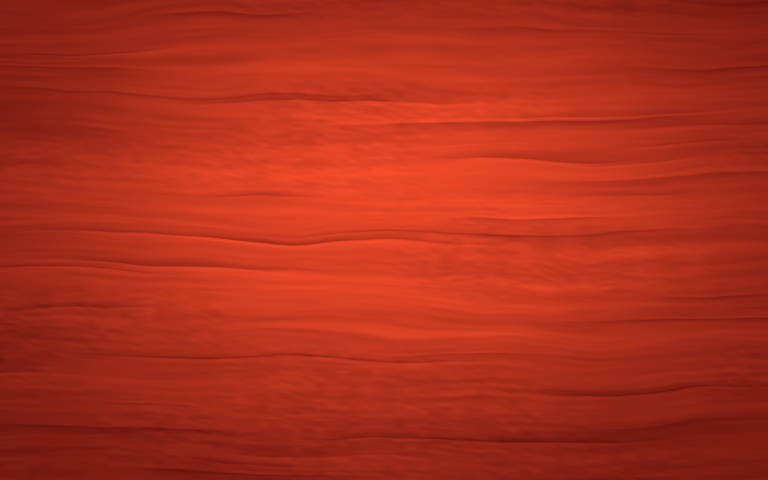
This texture is drawn by a WebGL 2 fragment shader. Its source:

```glsl
#version 300 es
precision highp float;

#define DARK_WOOD vec3(0.49, 0.11, 0.07)
#define LIGHT_WOOD vec3(0.89, 0.27, 0.15)
#define GLOW_CENTER vec2(0.5, 0.54)
#define GLOW_TONE 1.02
#define CORNER_TONE -0.08
#define VEIN_SPACING 0.046
#define VEIN_DEPTH 0.46
#define BAND_DEPTH 0.42
#define FIBER_DEPTH 0.46
#define FLECK_DEPTH 0.20

uniform vec2 u_resolution;
out vec4 fragColor;

float hash(vec2 p) {
    return fract(sin(dot(p, vec2(127.1, 311.7))) * 43758.5453);
}

float noise(vec2 p) {
    vec2 cell = floor(p);
    vec2 f = fract(p);
    f = f * f * (3.0 - 2.0 * f);
    float low = mix(hash(cell), hash(cell + vec2(1.0, 0.0)), f.x);
    float high = mix(hash(cell + vec2(0.0, 1.0)), hash(cell + 1.0), f.x);
    return mix(low, high, f.y);
}

// Noise centred on zero
float ripple(vec2 p) {
    return noise(p) - 0.5;
}

// Bends the straight grain into slow waves and small curls
vec2 bendGrain(vec2 p) {
    float bend = 0.050 * ripple(p * vec2(1.7, 5.0));
    bend += 0.024 * ripple(p * vec2(4.5, 13.0) + 7.3);
    bend += 0.006 * ripple(p * vec2(13.0, 32.0) + 21.0);
    return vec2(p.x, p.y + bend);
}

// Tapered veins: one crisp edge, one fading edge and a pale rim
float veins(vec2 p) {
    float row = floor(p.y / VEIN_SPACING);
    float tone = 0.0;
    for (int i = -2; i <= 2; i++) {
        float id = row + float(i);
        for (int k = 0; k < 2; k++) {
            vec2 seed = vec2(id, float(k) * 17.0 + 3.0);
            float halfLength = mix(0.15, 0.55, hash(seed + 1.3));
            float center = mix(-0.1, 1.7, hash(seed + 2.7));
            float along = (p.x - center) / halfLength;
            float taper = smoothstep(1.0, 0.25, abs(along));
            float height = (id + hash(seed + 4.1)) * VEIN_SPACING;
            height += 0.012 * ripple(vec2(p.x * 3.0, id * 5.7));
            float side = hash(seed + 5.9) < 0.5 ? -1.0 : 1.0;
            float d = (p.y - height) * side;
            float width = mix(0.004, 0.015, pow(hash(seed + 6.4), 2.0));
            width *= 0.5 + noise(vec2(p.x * 5.0, id * 3.1));
            float shade = smoothstep(-0.003, 0.001, d) * exp(-max(d, 0.0) / width);
            float rim = exp(-pow((d + 0.006) / 0.003, 2.0));
            float strength = mix(0.25, 1.0, hash(seed + 8.2));
            tone += taper * strength * (0.22 * rim - shade);
        }
    }
    return max(tone, -1.1);
}

// Soft bands of lighter and darker wood
float bands(vec2 p) {
    return 0.5 * ripple(p * vec2(1.1, 11.0) + 3.0)
         + 0.5 * ripple(p * vec2(1.8, 29.0) + 11.0);
}

// Thin fibers that run along the grain
float fibers(vec2 p) {
    return 0.40 * ripple(p * vec2(2.2, 64.0) + 31.0)
         + 0.35 * ripple(p * vec2(5.0, 115.0) + 43.0)
         + 0.25 * ripple(p * vec2(14.0, 170.0) + 57.0);
}

// Short slanted flecks, present in patches
float flecks(vec2 p) {
    float slant = p.y + 0.12 * p.x + 0.02 * ripple(p * vec2(9.0, 7.0));
    float patches = smoothstep(0.25, 0.75, noise(p * vec2(3.0, 9.0) + 70.0));
    return patches * ripple(vec2(p.x * 42.0, slant * 150.0));
}

void main() {
    vec2 uv = gl_FragCoord.xy / u_resolution;
    vec2 p = gl_FragCoord.xy / u_resolution.y;
    vec2 grain = bendGrain(p);

    // Light falls off from the middle towards the corners
    float radius = length((uv - GLOW_CENTER) * 2.0) / sqrt(2.0);
    float tone = mix(GLOW_TONE, CORNER_TONE, smoothstep(0.0, 1.05, radius));

    // Wood figure, weaker where the light is low
    float figure = VEIN_DEPTH * veins(grain)
                 + BAND_DEPTH * bands(grain)
                 + FIBER_DEPTH * fibers(grain)
                 + FLECK_DEPTH * flecks(p);
    tone += figure * mix(0.65, 1.0, clamp(tone, 0.0, 1.0));
    tone = clamp(tone + 0.06, -0.2, 1.2);

    fragColor = vec4(mix(DARK_WOOD, LIGHT_WOOD, tone), 1.0);
}
```
